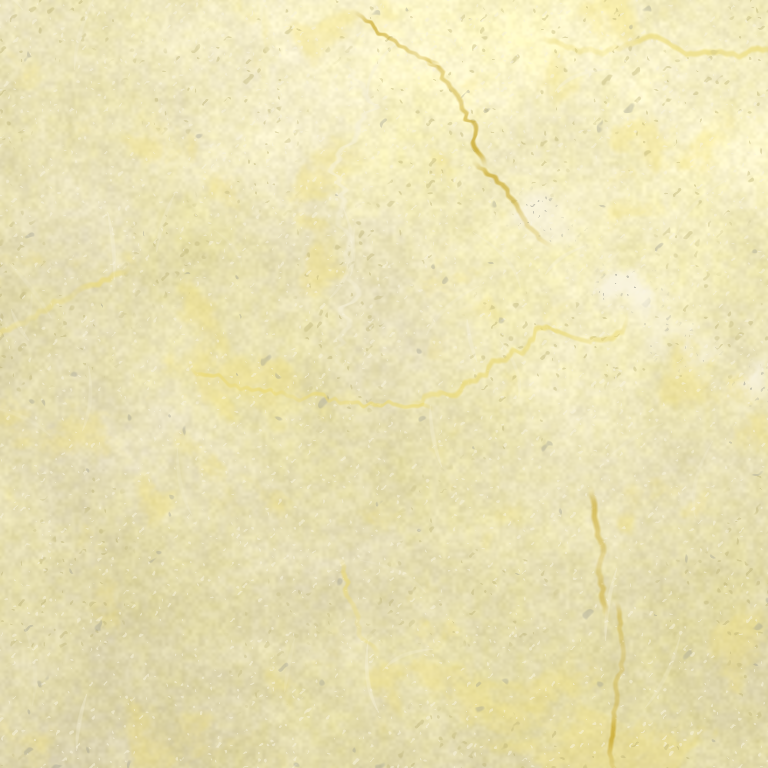
Write a Shadertoy shader that draws this texture.

```glsl
// Cream marble slab: sunlit beige stone with fine grain, ochre veins and pale streaks

const vec3 SHADE  = vec3(0.80, 0.765, 0.575);
const vec3 LIGHT  = vec3(1.00, 0.975, 0.805);
const vec3 OCHRE  = vec3(0.80, 0.68, 0.22);
const vec3 YELLOW = vec3(0.95, 0.88, 0.47);
const vec3 CHALK  = vec3(0.97, 0.95, 0.86);
const vec3 OLIVE  = vec3(0.72, 0.68, 0.44);
const vec3 SLATE  = vec3(0.60, 0.60, 0.56);

float hash(vec2 p) {
    vec3 q = fract(p.xyx * vec3(0.1031, 0.1030, 0.0973));
    q += dot(q, q.yzx + 33.33);
    return fract((q.x + q.y) * q.z);
}

float noise(vec2 p) {
    vec2 i = floor(p), f = fract(p);
    f = f * f * (3.0 - 2.0 * f);
    float low  = mix(hash(i), hash(i + vec2(1, 0)), f.x);
    float high = mix(hash(i + vec2(0, 1)), hash(i + vec2(1, 1)), f.x);
    return mix(low, high, f.y);
}

float fbm(vec2 p) {
    float sum = 0.0, amp = 0.5;
    for (int i = 0; i < 5; i++) {
        sum += amp * noise(p);
        p = mat2(1.6, 1.2, -1.2, 1.6) * p + 17.3;
        amp *= 0.5;
    }
    return sum;
}

// Position along (x) and across (y) a line that starts at a
vec2 alongLine(vec2 p, vec2 a, vec2 dir) {
    return vec2(dot(p - a, dir), dot(p - a, vec2(-dir.y, dir.x)));
}

// Wandering, broken crack from a to b
float vein(vec2 p, vec2 a, vec2 b, float width, float wander, float seed) {
    float len = length(b - a);
    vec2 q = alongLine(p, a, (b - a) / len);
    float bend = noise(vec2(q.x * 14.0, seed)) - 0.5;
    bend += 0.4 * (noise(vec2(q.x * 45.0, seed + 9.0)) - 0.5);
    bend += 0.2 * (noise(vec2(q.x * 130.0, seed + 4.0)) - 0.5);
    float ends = smoothstep(0.0, 0.03, q.x) * (1.0 - smoothstep(len - 0.03, len, q.x));
    float strength = 0.3 + 0.7 * noise(vec2(q.x * 28.0, seed + 5.0));
    float dist = abs(q.y - wander * bend);
    return ends * strength * (1.0 - smoothstep(0.2 * width, width, dist));
}

// Short curved fossil-like streaks, mostly steep and mostly on the left
float streaks(vec2 p) {
    float sum = 0.0;
    for (int i = 0; i < 36; i++) {
        float id = float(i) * 7.0;
        float x = hash(vec2(id, 1.0));
        vec2 start = vec2(mix(x, x * x, 0.6), hash(vec2(id, 2.0)));
        float angle = 0.7 + 1.7 * hash(vec2(id, 3.0));
        float len = mix(0.03, 0.10, hash(vec2(id, 4.0)));
        vec2 q = alongLine(p, start, vec2(cos(angle), sin(angle)));
        float t = clamp(q.x / len, 0.0, 1.0);
        float curve = (hash(vec2(id, 5.0)) - 0.5) * 0.10 * t * t;
        float width = 0.001 + 0.005 * t * (1.0 - t) * 2.5;
        float dist = length(vec2(q.x - t * len, q.y - curve));
        sum += (1.0 - smoothstep(0.3 * width, width, dist)) * mix(0.3, 1.0, hash(vec2(id, 6.0)));
    }
    return min(sum, 1.0);
}

// One random soft dot in a share of the grid cells
float specks(vec2 p, float cells, float share, float seed) {
    vec2 g = p * cells + 0.7 * noise(p * cells * 1.7);
    vec2 id = floor(g) + seed;
    vec2 centre = 0.35 + 0.3 * vec2(hash(id + 3.1), hash(id + 8.7));
    float radius = mix(0.15, 0.35, hash(id + 5.3));
    float dist = length(fract(g) - centre);
    return step(hash(id), share) * (1.0 - smoothstep(0.4 * radius, radius, dist));
}

void mainImage(out vec4 fragColor, in vec2 fragCoord) {
    vec2 uv = fragCoord / iResolution.xy;
    vec2 warped = uv + 0.08 * vec2(fbm(uv * 5.0), fbm(uv * 5.0 + 40.0));

    // Light from the upper right, cloudy mottling, fine grain
    float glow = 1.0 - smoothstep(0.0, 1.05, length((uv - vec2(0.78, 1.02)) * vec2(0.9, 1.0)));
    float clouds = fbm(warped * vec2(4.0, 6.0) + 11.0) - 0.48;
    float mottle = fbm(warped * 22.0 + 3.0) - 0.48;
    float grain = noise(uv * 130.0) + noise(uv * 230.0 + 60.0) - 1.0;
    float tone = 0.39 + 0.48 * glow + 0.45 * clouds + 0.30 * mottle + 0.20 * grain;
    vec3 col = mix(SHADE, LIGHT, clamp(tone, 0.0, 1.06));

    // Warm and grey drift in the blue channel
    col.b += 0.10 * (fbm(warped * 7.0 + 70.0) - 0.48) + 0.05 * (noise(uv * 90.0 + 31.0) - 0.5);
    col.b += 0.025 * (0.5 - uv.x) * (1.0 - uv.y);

    // Yellow stains and small flecks
    float stain = smoothstep(0.58, 0.75, fbm(warped * 13.0 + 25.0));
    col = mix(col, YELLOW, 0.35 * stain);
    float patches = smoothstep(0.35, 0.65, noise(uv * 9.0 + 5.0));
    col = mix(col, OLIVE, 0.38 * specks(uv, 75.0, 0.22, 10.0) * patches);
    col = mix(col, CHALK, 0.55 * specks(uv, 110.0, 0.20, 50.0));
    col = mix(col, SLATE, 0.35 * specks(uv, 55.0, 0.025, 90.0));

    // Pale streaks and the chalky band on the right
    col = mix(col, CHALK, 0.42 * streaks(uv));
    float band = vein(uv, vec2(0.66, 0.74), vec2(1.04, 0.45), 0.045, 0.05, 2.0);
    band *= smoothstep(0.30, 0.60, fbm(uv * 24.0));
    col = mix(col, vec3(0.98, 0.96, 0.89), 0.85 * band);
    col = mix(col, SLATE, 0.6 * band * specks(uv, 130.0, 0.25, 20.0));
    col = mix(col, CHALK, 0.6 * vein(uv, vec2(0.46, 0.93), vec2(0.45, 0.50), 0.006, 0.05, 6.0));

    // Faint yellow veins
    float faint = vein(uv, vec2(0.24, 0.52), vec2(0.57, 0.46), 0.004, 0.03, 12.0);
    faint += vein(uv, vec2(0.53, 0.46), vec2(0.82, 0.60), 0.006, 0.05, 15.0);
    faint += vein(uv, vec2(-0.03, 0.55), vec2(0.18, 0.65), 0.006, 0.02, 18.0);
    faint += vein(uv, vec2(0.70, 0.94), vec2(1.03, 0.95), 0.006, 0.03, 21.0);
    faint += vein(uv, vec2(0.45, 0.28), vec2(0.48, 0.14), 0.005, 0.04, 24.0);
    col = mix(col, YELLOW * 0.97, 0.75 * min(faint, 1.0));

    // Strong ochre cracks
    float crack = vein(uv, vec2(0.46, 0.99), vec2(0.58, 0.91), 0.004, 0.02, 30.0);
    crack += vein(uv, vec2(0.565, 0.935), vec2(0.635, 0.78), 0.005, 0.04, 33.0);
    crack += vein(uv, vec2(0.62, 0.80), vec2(0.72, 0.67), 0.005, 0.03, 36.0);
    crack += vein(uv, vec2(0.763, 0.37), vec2(0.80, 0.19), 0.006, 0.02, 39.0);
    crack += vein(uv, vec2(0.80, 0.22), vec2(0.79, -0.03), 0.005, 0.02, 42.0);
    col = mix(col, OCHRE, 0.9 * min(crack, 1.0));

    fragColor = vec4(clamp(col, 0.0, 1.0), 1.0);
}
```
